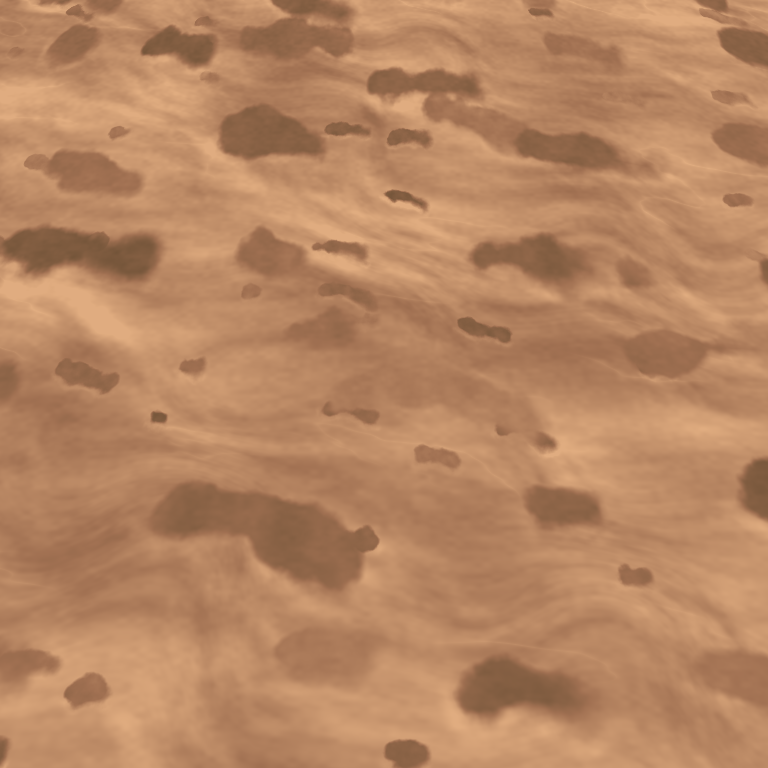
Write a WebGL 2 fragment shader that draws this texture.

```glsl
#version 300 es
precision highp float;
// Trodden desert sand in perspective: wind streaks, pale crests and shaded hollows.
uniform vec2 u_resolution;
out vec4 fragColor;

float hash(vec2 p) {
    vec3 v = fract(vec3(p.xyx) * vec3(0.1031, 0.1030, 0.0973));
    v += dot(v, v.yzx + 33.33);
    return fract((v.x + v.y) * v.z);
}

float noise(vec2 p) {
    vec2 i = floor(p), f = fract(p);
    f = f * f * (3.0 - 2.0 * f);
    return mix(mix(hash(i), hash(i + vec2(1, 0)), f.x),
               mix(hash(i + vec2(0, 1)), hash(i + vec2(1, 1)), f.x), f.y);
}

float fbm(vec2 p) {
    float sum = 0.0, amp = 0.5;
    for (int i = 0; i < 5; i++) {
        sum += amp * noise(p);
        p = mat2(1.9, 0.3, -0.3, 1.9) * p + 17.3;
        amp *= 0.5;
    }
    return sum / 0.97;
}

vec2 rotate(vec2 p, float angle) {
    float c = cos(angle), s = sin(angle);
    return vec2(c * p.x - s * p.y, s * p.x + c * p.y);
}

// Wind-drawn relief, stretched along the slope
float relief(vec2 p) {
    return fbm(p * vec2(5.0, 17.0) + 1.5 * noise(p * 7.0));
}

// Scatters bent, ragged hollows with a lit lower rim over the tone
float addHollows(float tone, vec2 ground, float size, float density, float seed) {
    vec2 q = ground / size;
    vec2 cellSize = vec2(0.27, 0.155);
    vec2 home = floor(q / cellSize);
    float ragged = (fbm(q * 17.0 + seed) - 0.5) * 0.05;
    float grain = fbm(q * 30.0 + 5.0) - 0.5;
    for (int j = -1; j <= 1; j++)
    for (int i = -1; i <= 1; i++) {
        vec2 cell = home + vec2(i, j);
        vec2 key = cell + seed + 40.0;
        if (hash(key + 3.7) > density) continue;
        vec2 jitter = vec2(hash(key), hash(key + 71.0));
        vec2 center = (cell + 0.2 + 0.6 * jitter) * cellSize;
        vec2 l = rotate(q - center, 0.4 * hash(key + 13.0));
        float halfLength = mix(0.008, 0.095, hash(key + 29.0));
        float radius = mix(0.019, 0.034, hash(key + 47.0));
        l.y += (hash(key + 59.0) - 0.3) * 2.5 * l.x * l.x;
        radius *= 1.0 + 0.2 * cos(l.x * 45.0 + 6.0 * jitter.x);
        float d = length(vec2(max(abs(l.x) - halfLength, 0.0), l.y)) - radius + ragged;

        // Upper edge stays crisp, the far end fades into the slope
        float fade = 0.008 + 0.03 * hash(key + 83.0) * smoothstep(-0.03, 0.08, l.x - l.y);
        float mask = 1.0 - smoothstep(-fade, 0.5 * fade, d);
        float depth = hash(key + 97.0);
        float rim = exp(-pow((d - 0.011) / 0.009, 2.0)) * smoothstep(0.005, 0.03, -l.y);
        tone += 0.07 * rim * (1.1 - depth) * smoothstep(-0.3, 0.2, grain);
        tone = mix(tone, mix(0.475, 0.69, depth) + 0.12 * grain, mask * 0.95);
    }
    return tone;
}

// Shadow brown through ochre to lit sand
vec3 sandColor(float tone) {
    vec3 brown = vec3(0.63, 0.44, 0.32);
    vec3 shadow = mix(vec3(0.50, 0.36, 0.25), brown, (tone - 0.50) / 0.13);
    vec3 lit = mix(brown, vec3(0.81, 0.61, 0.45), (tone - 0.63) / 0.18);
    return tone < 0.63 ? shadow : lit;
}

void main() {
    vec2 uv = gl_FragCoord.xy / u_resolution;

    // Ground coordinates: features shrink towards the top
    float depth = 1.0 / (1.6 - uv.y);
    vec2 ground = vec2((uv.x - 0.5) * depth, log(depth));
    vec2 slope = rotate(ground, 0.22);

    // Broad patches and slopes lit from above
    float patches = fbm(slope * vec2(4.0, 9.0) + 31.0);
    float height = relief(slope);
    float light = height - relief(slope + vec2(0.004, 0.013));
    float tone = 0.742 + 0.30 * (patches - 0.5) + 0.16 * (height - 0.5) + 0.30 * light;

    // Thin pale crests
    float wave = fbm(slope * vec2(3.0, 12.0) + 0.8 * patches + 63.0);
    float crest = pow(1.0 - abs(2.0 * wave - 1.0), 18.0);
    tone += 0.06 * crest * smoothstep(0.4, 0.65, noise(slope * vec2(6.0, 13.0) + 9.0));

    // Small pits first, then the large prints
    tone = addHollows(tone, ground, 0.36, 0.2, 211.0);
    tone = addHollows(tone, ground, 1.0, 0.88, 0.0);

    // Fine grit
    tone += 0.03 * (noise(ground * vec2(120.0, 190.0)) - 0.5);
    fragColor = vec4(sandColor(clamp(tone, 0.43, 0.88)), 1.0);
}
```
